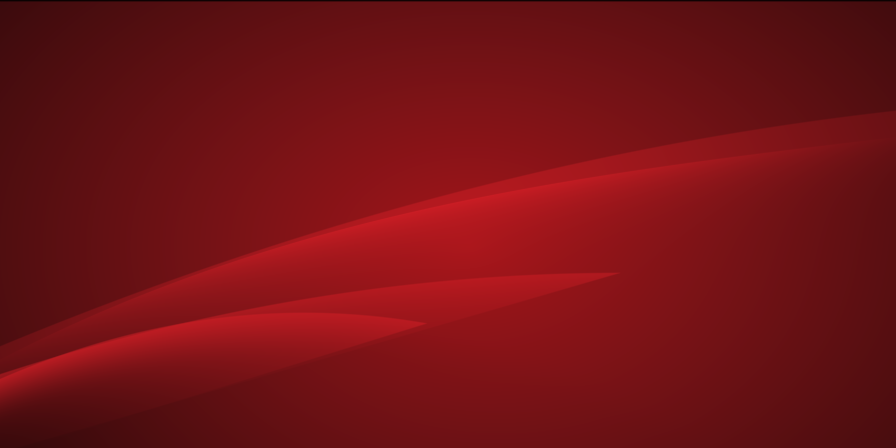
A Shadertoy shader for this background:

```glsl
// Dark red backdrop with a sweeping lit curve and two glossy leaf shapes.

// Antialiased coverage of the side where d is positive.
float cover(float d) {
    float px = 1.0 / iResolution.y;
    return smoothstep(-px, px, d);
}

// Glow that is strongest at a rim and fades with depth below it.
float rimGlow(float depth, float falloff) {
    return cover(depth) * exp(-max(depth, 0.0) / falloff);
}

float bell(float x, float center, float width) {
    float t = (x - center) / width;
    return exp(-t * t);
}

void mainImage(out vec4 fragColor, in vec2 fragCoord) {
    // Height is 1, width is 2
    vec2 p = fragCoord / iResolution.xy * vec2(2.0, 1.0);
    float x = p.x, y = p.y;
    vec3 highlight = vec3(0.83, 0.12, 0.15);

    // Radial backdrop, darker toward the corners
    float r = length((p - vec2(1.05, 0.45)) / vec2(1.1, 0.75));
    float red = max(0.64 - 0.34 * r, 0.1);
    vec3 color = red * vec3(1.0, 0.13, 0.16) + vec3(0.0, 0.012, 0.012) * smoothstep(0.0, 0.6, r);

    // Thin translucent band along the upper sweep
    float bandTop = 0.227 + x * (0.415 - 0.076 * x);
    float sweep = 0.198 + x * (0.516 + x * (-0.2036 + 0.0349 * x));
    float band = cover(bandTop - y) * cover(y - sweep);
    color = mix(color, highlight, band * (0.15 + 0.32 * bell(x, 0.95, 0.7)));

    // Main sweep, lit along its rim
    float sweepLight = 0.85 * bell(x, 0.98, 0.85);
    color = mix(color, highlight, sweepLight * rimGlow(sweep - y, 0.07));

    // Long leaf, with its tip right of the center
    float longTop = 0.391 - 0.118 * (x - 1.385) * (x - 1.385);
    float longBottom = 0.391 + 0.29 * (x - 1.385);
    float longLeaf = rimGlow(longTop - y, 0.075) * cover(y - longBottom);
    color = mix(color, highlight, 0.5 * longLeaf * cover(1.385 - x));

    // Short leaf in front, with a shadow pooling below it on the left
    float shortTop = 0.302 - 0.32 * (x - 0.68) * (x - 0.68);
    float shortBottom = 0.278 + 0.31 * (x - 0.953);
    float depth = shortTop - y;
    color *= 1.0 - 0.28 * exp(-2.2 * x) * smoothstep(0.0, 0.1, depth);
    float shortLeaf = rimGlow(depth, mix(0.04, 0.08, smoothstep(0.0, 0.7, x)));
    shortLeaf *= cover(y - shortBottom) * cover(0.953 - x);
    color = mix(color, highlight, 0.55 * shortLeaf);

    // Fine dark line along the top edge
    color *= 1.0 - 0.85 * cover(y - 0.997);

    fragColor = vec4(color, 1.0);
}
```
